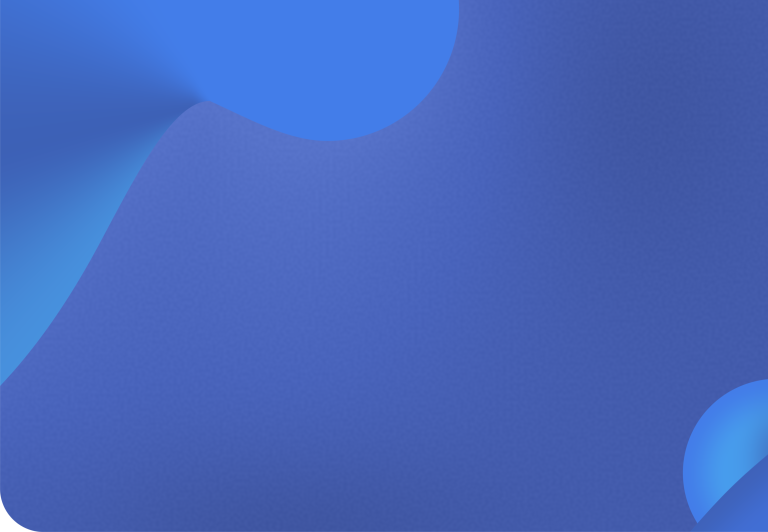
Give the GLSL for this background, as a Shadertoy shader.

```glsl
#define ASPECT 1.4463
#define CORNER_RADIUS 0.082
#define GRAIN_SCALE 150.0
#define GRAIN_AMOUNT 0.016
#define BLOB_CENTER vec2(0.6165, 0.983)
#define BLOB_RADIUS 0.248
#define FOLD_TIP vec2(0.402, 0.806)
#define DISC_CENTER vec2(1.463, 0.111)
#define DISC_RADIUS 0.177

const vec3 BRIGHT_BLUE = vec3(0.262, 0.490, 0.912);
const vec3 FOLD_SHADE  = vec3(0.240, 0.380, 0.715);
const vec3 TEAL_BLUE   = vec3(0.280, 0.570, 0.870);
const vec3 SKY_BLUE    = vec3(0.280, 0.615, 0.930);

float cover(float d) {
    float halfPixel = 0.7 / iResolution.y;
    return smoothstep(-halfPixel, halfPixel, d);
}

float glow(vec2 p, vec2 center, vec2 size) {
    vec2 q = (p - center) / size;
    return exp(-dot(q, q));
}

vec2 hashGradient(vec2 cell) {
    float h = fract(sin(dot(cell, vec2(127.1, 311.7))) * 43758.5);
    return vec2(cos(6.2832 * h), sin(6.2832 * h));
}

float gradientNoise(vec2 p) {
    vec2 i = floor(p), f = fract(p);
    vec2 u = f * f * (3.0 - 2.0 * f);
    vec2 e = vec2(0.0, 1.0);
    float a = dot(hashGradient(i), f);
    float b = dot(hashGradient(i + e.yx), f - e.yx);
    float c = dot(hashGradient(i + e.xy), f - e.xy);
    float d = dot(hashGradient(i + e.yy), f - e.yy);
    return mix(mix(a, b, u.x), mix(c, d, u.x), u.y);
}

// Cubic through two points (x, y, slope)
float hermite(float x, vec3 a, vec3 b) {
    float w = b.x - a.x, t = (x - a.x) / w, s = 1.0 - t;
    return s * s * ((1.0 + 2.0 * t) * a.y + t * w * a.z)
         + t * t * ((3.0 - 2.0 * t) * b.y - s * w * b.z);
}

float waveEdge(float x) {
    vec3 middle = vec3(0.188, 0.5432, 1.87);
    if (x < middle.x) return hermite(x, vec3(0.0, 0.2744, 1.05), middle);
    if (x < 0.395) return hermite(x, middle, vec3(0.395, 0.8102, 0.0));
    return hermite(x, vec3(0.395, 0.8102, -0.45), vec3(BLOB_CENTER.x, 0.735, 0.0));
}

// Positive inside the upper wave and its round end
float upperShape(vec2 p) {
    if (p.x > BLOB_CENTER.x) return BLOB_RADIUS - length(p - BLOB_CENTER);
    float slope = (waveEdge(p.x + 0.002) - waveEdge(p.x - 0.002)) / 0.004;
    return (p.y - waveEdge(p.x)) / sqrt(1.0 + slope * slope);
}

vec3 backdrop(vec2 p, float upper) {
    float light = 0.23
        + 0.60 * glow(p, vec2(0.52, 0.80), vec2(0.45, 0.58))
        + 0.24 * exp(-max(-upper, 0.0) / 0.09)
        + 0.12 * glow(p, vec2(0.05, 0.30), vec2(0.25, 0.30))
        - 0.22 * glow(p, vec2(1.20, 0.79), vec2(0.23, 0.30))
        - 0.28 * glow(p, vec2(0.55, 0.0), vec2(0.38, 0.16));
    vec3 shade = mix(vec3(0.245, 0.332, 0.625), vec3(0.285, 0.390, 0.735),
                     clamp(light * 2.0, 0.0, 1.0));
    shade = mix(shade, vec3(0.340, 0.450, 0.790), clamp(light * 2.0 - 1.0, 0.0, 1.0));
    return shade + GRAIN_AMOUNT * gradientNoise(p * GRAIN_SCALE);
}

// Shading fans out leftward from the fold tip
vec3 upperColor(vec2 p) {
    vec2 q = FOLD_TIP - p;
    float angle = degrees(atan(q.y, max(q.x, 0.001)));
    vec3 color = mix(FOLD_SHADE, BRIGHT_BLUE, smoothstep(-14.0, 62.0, -angle));
    color = mix(color, TEAL_BLUE, smoothstep(12.0, 56.0, angle));
    return mix(color, BRIGHT_BLUE, smoothstep(0.36, 0.41, p.x));
}

vec3 discColor(vec2 p, float inside) {
    vec3 color = mix(BRIGHT_BLUE, SKY_BLUE, smoothstep(0.0, 0.085, inside));
    float fold = glow(p, vec2(1.462, 0.135), vec2(0.045, 0.085));
    return mix(color, vec3(0.25, 0.43, 0.74), 0.8 * fold);
}

void mainImage(out vec4 fragColor, in vec2 fragCoord) {
    vec2 p = fragCoord / iResolution.xy * vec2(ASPECT, 1.0);

    // Backdrop and upper wave
    float upper = upperShape(p);
    vec3 color = mix(backdrop(p, upper), upperColor(p), cover(upper));

    // Lower right disc
    float disc = DISC_RADIUS - length(p - DISC_CENTER);
    color = mix(color, discColor(p, disc), cover(disc));

    // Small wave in front of the disc
    float along = p.x - 1.299;
    float ridge = 0.71 * (0.988 * along + 0.007 * sin(21.0 * along) - p.y);
    vec3 ridgeColor = mix(vec3(0.245, 0.385, 0.730), vec3(0.255, 0.430, 0.830),
                          smoothstep(0.0, 0.085, ridge));
    color = mix(color, ridgeColor, cover(ridge));

    // Rounded lower left corner
    vec2 corner = max(CORNER_RADIUS - p, 0.0);
    color = mix(color, vec3(1.0), cover(length(corner) - CORNER_RADIUS));

    fragColor = vec4(color, 1.0);
}
```
